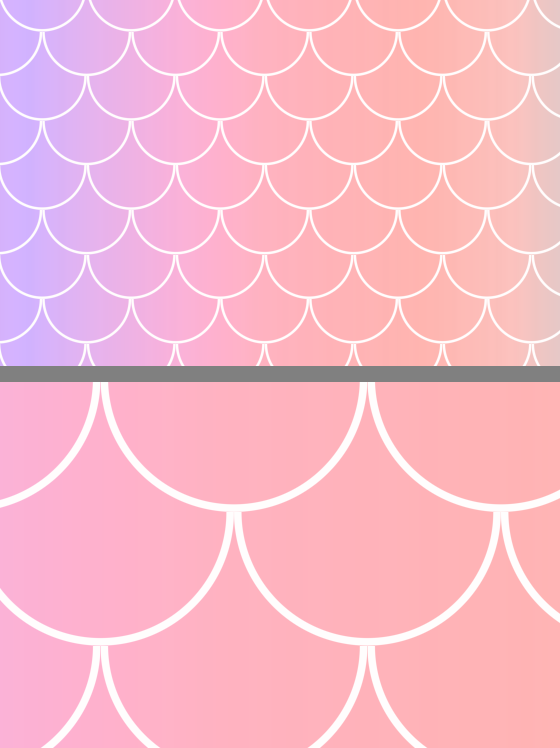
Top, the full canvas; bottom, a detail of the centre.
Give the GLSL for this pattern, as a WebGL 2 fragment shader.

```glsl
#version 300 es
precision highp float;
// Fish scales outlined in white over a lavender, pink and peach gradient.

uniform vec2 u_resolution;
out vec4 outColor;

// Layout, in scale widths
const float SCALES_ACROSS = 6.295;
const float ROW_HEIGHT = 0.501;
const vec2 FIRST_CENTRE = vec2(0.475, 0.251);
const float LINE_HALF_WIDTH = 0.0142;
const float ARC_RADIUS = 0.5 - LINE_HALF_WIDTH;

// Faint vertical banding of the gradient
const float BAND_COUNT = 90.0;
const float BAND_STRENGTH = 0.008;

const vec3 LINE_COLOR = vec3(1.0, 0.992, 0.992);

// Gradient colours and their positions across the canvas
const int STOP_COUNT = 10;
const float STOP_POS[STOP_COUNT] = float[](
  0.0, 0.05, 0.16, 0.30, 0.385, 0.47, 0.60, 0.765, 0.92, 1.0);
const vec3 STOP_COLOR[STOP_COUNT] = vec3[](
  vec3(0.84, 0.70, 0.99), vec3(0.82, 0.70, 1.00),
  vec3(0.895, 0.70, 0.935), vec3(0.97, 0.695, 0.86),
  vec3(1.00, 0.695, 0.81), vec3(1.00, 0.70, 0.755),
  vec3(1.00, 0.70, 0.715), vec3(1.00, 0.71, 0.69),
  vec3(0.985, 0.76, 0.745), vec3(0.90, 0.785, 0.78));

float hash(float n) {
  return fract(sin(n * 127.1) * 4375.85);
}

vec3 gradient(float x) {
  vec3 color = STOP_COLOR[0];
  for (int i = 1; i < STOP_COUNT; i++) {
    float t = (x - STOP_POS[i - 1]) / (STOP_POS[i] - STOP_POS[i - 1]);
    color = mix(color, STOP_COLOR[i], clamp(t, 0.0, 1.0));
  }
  return color;
}

// Distance to the centre line of the nearest arc hanging from a row
float arcDistance(vec2 p, float row) {
  float shift = FIRST_CENTRE.x + 0.5 * mod(row, 2.0);
  vec2 d = vec2(fract(p.x - shift + 0.5) - 0.5,
                p.y - FIRST_CENTRE.y - row * ROW_HEIGHT);
  return abs(length(d) - ARC_RADIUS);
}

void main() {
  vec2 p = gl_FragCoord.xy / u_resolution.x * SCALES_ACROSS;
  float pixel = SCALES_ACROSS / u_resolution.x;

  // Arcs of the row holding this point and of the row above it
  float row = ceil((p.y - FIRST_CENTRE.y) / ROW_HEIGHT);
  float dist = min(arcDistance(p, row), arcDistance(p, row + 1.0));
  float line = 1.0 - smoothstep(-0.75 * pixel, 0.75 * pixel,
                                dist - LINE_HALF_WIDTH);

  // Background with soft bands
  float x = gl_FragCoord.x / u_resolution.x;
  float band = x * BAND_COUNT;
  float cell = floor(band);
  float noise = mix(hash(cell), hash(cell + 1.0),
                    smoothstep(0.0, 1.0, fract(band)));
  vec3 fill = gradient(x) + BAND_STRENGTH * (noise - 0.5);

  outColor = vec4(mix(fill, LINE_COLOR, line), 1.0);
}
```
